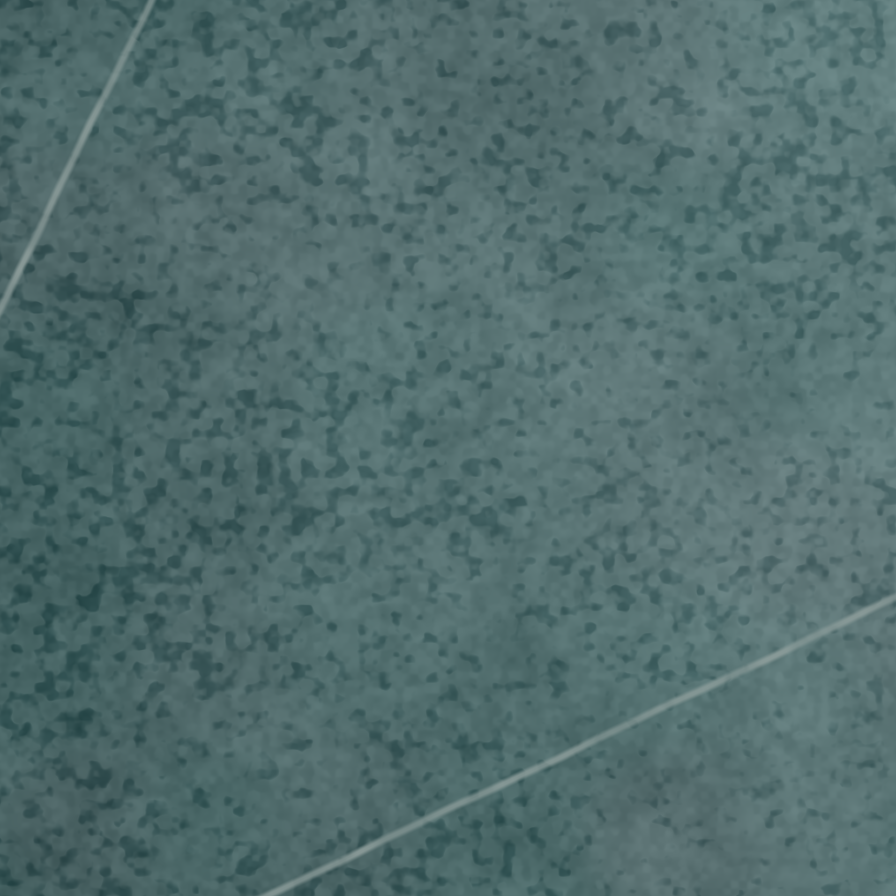
Write a WebGL 2 fragment shader that draws this texture.

```glsl
#version 300 es
precision highp float;
// Weathered teal stone with soft dark specks and two thin pale veins.

uniform vec2 u_resolution;
out vec4 fragColor;

vec3 hash3(vec2 cell) {
    vec3 p = fract(cell.xyx * vec3(0.1031, 0.1030, 0.0973));
    p += dot(p, p.yxz + 33.33);
    return fract((p.xxy + p.yzz) * p.zyx);
}

// Soft cellular noise: random cell values blended by distance to jittered centres
float softCells(vec2 p) {
    vec2 base = floor(p);
    float sum = 0.0, total = 0.0;
    for (int y = -1; y <= 1; y++) {
        for (int x = -1; x <= 1; x++) {
            vec2 cell = base + vec2(x, y);
            vec3 rnd = hash3(cell + 17.0);
            vec2 offset = cell + 0.2 + 0.6 * rnd.xy - p;
            float weight = exp(-4.5 * dot(offset, offset));
            sum += weight * rnd.z;
            total += weight;
        }
    }
    return sum / total;
}

// Coverage of a nearly straight vein through points a and b
float vein(vec2 p, vec2 a, vec2 b) {
    vec2 dir = normalize(b - a);
    float along = dot(p - a, dir);
    float waver = 0.0007 * sin(along * 23.0) + 0.0003 * sin(along * 71.0 + 1.0);
    float dist = abs(dot(p - a, vec2(-dir.y, dir.x)) + waver);
    float strength = 0.5 + 0.4 * softCells(vec2(along * 28.0, a.x * 40.0));
    return strength * (1.0 - smoothstep(0.0008, 0.0066, dist));
}

void main() {
    vec2 uv = gl_FragCoord.xy / u_resolution;

    // Broad light: brighter to the upper right, with cloudy drift
    float cloud = softCells(uv * 4.0 + 3.0) - 0.5;
    float mottle = softCells(uv * 13.0 + 40.0) - 0.5;
    float light = 0.085 * (uv.x - 0.5) + 0.025 * (uv.y - 0.5);
    light += 0.06 * cloud + 0.04 * mottle;

    // Fine grain
    light += 0.05 * (softCells(uv * 120.0 + 90.0) - 0.5);
    light += 0.04 * (softCells(uv * 55.0 + 150.0) - 0.5);
    vec3 color = vec3(0.329, 0.433, 0.434) + light;

    // Faintly greener and greyer patches
    float tint = softCells(uv * 6.0 + 210.0) - 0.5;
    color += tint * vec3(-0.020, 0.010, 0.004);

    // Dark specks, gathered in loose horizontal bands
    float specks = 0.7 * softCells(uv * vec2(80.0, 92.0) + 300.0)
                 + 0.3 * softCells(uv * 135.0 + 420.0);
    float crowding = softCells(uv * vec2(5.0, 8.0) + 510.0) - 0.5;
    float speckMask = 1.0 - smoothstep(0.14, 0.48, specks - 0.2 * crowding);
    color -= speckMask * vec3(0.105, 0.092, 0.088);

    // Pale veins
    float veins = max(vein(uv, vec2(0.0, 0.655), vec2(0.169, 1.0)),
                      vein(uv, vec2(0.297, 0.0), vec2(1.0, 0.333)));
    color = mix(color, vec3(0.57, 0.63, 0.62), veins);

    fragColor = vec4(color, 1.0);
}
```
